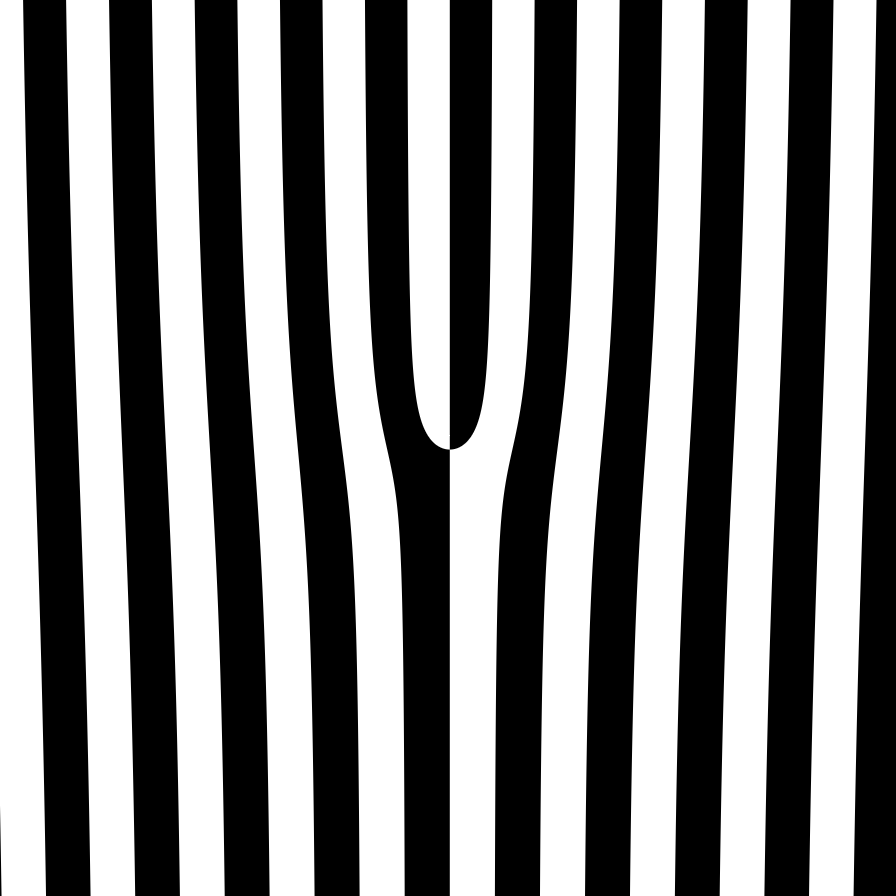
A Shadertoy shader for this pattern:

```glsl
#define CORE vec2(0.502, 0.5138)
#define STRIPE_PAIRS 10.24
#define TAU 6.2831853

// Phase of a plane wave combined with a single vortex turn
float forkPhase(vec2 p, float waveNumber) {
    return waveNumber * p.x - atan(p.x, -p.y);
}

// Analytic gradient of that phase, used for edge smoothing
vec2 forkGradient(vec2 p, float waveNumber) {
    float r2 = max(dot(p, p), 1e-6);
    return vec2(waveNumber + p.y / r2, -p.x / r2);
}

void mainImage(out vec4 fragColor, in vec2 fragCoord) {
    float pixel = 1.0 / iResolution.y;
    vec2 p = fragCoord / iResolution.xy - CORE;
    p.x *= iResolution.x / iResolution.y;

    float waveNumber = TAU * STRIPE_PAIRS;
    float wave = sin(forkPhase(p, waveNumber));
    float slope = max(length(forkGradient(p, waveNumber)), 1.0);

    // Signed distance to the nearest stripe edge, positive in white
    float edge = wave / slope;
    float white = clamp(0.5 + edge / pixel, 0.0, 1.0);
    fragColor = vec4(vec3(white), 1.0);
}
```
